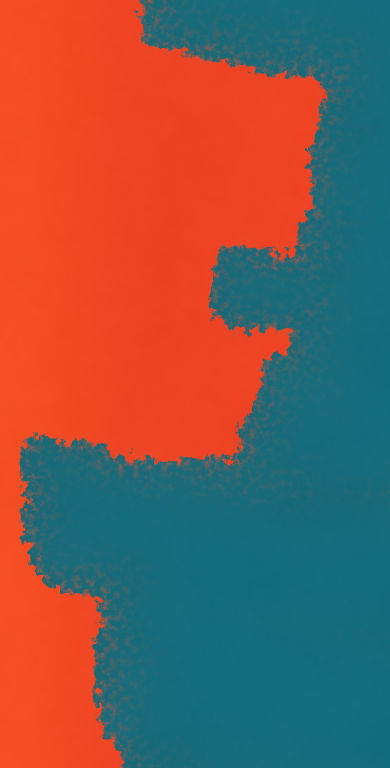
Give the GLSL for this background, as a WebGL 2 fragment shader.

```glsl
#version 300 es
precision highp float;

uniform vec2 u_resolution;
out vec4 outColor;

const vec3 ORANGE = vec3(0.935, 0.262, 0.138);
const vec3 WARM_ORANGE = vec3(0.965, 0.305, 0.135);
const vec3 TEAL = vec3(0.070, 0.430, 0.500);
const vec3 DUSK_TEAL = vec3(0.105, 0.410, 0.465);
const vec3 RUST = vec3(0.78, 0.36, 0.27);
const float ASPECT = 0.508;

vec2 gradientAt(vec2 cell) {
  vec3 h = fract(cell.xyx * vec3(0.1031, 0.1030, 0.0973));
  h += dot(h, h.yzx + 33.33);
  float angle = 6.2832 * fract((h.x + h.y) * h.z);
  return vec2(cos(angle), sin(angle));
}

float gradientNoise(vec2 p) {
  vec2 i = floor(p), f = fract(p);
  vec2 u = f * f * f * (f * (f * 6.0 - 15.0) + 10.0);
  vec2 e = vec2(0.0, 1.0);
  float low = mix(dot(gradientAt(i), f), dot(gradientAt(i + e.yx), f - e.yx), u.x);
  float high = mix(dot(gradientAt(i + e), f - e), dot(gradientAt(i + e.yy), f - e.yy), u.x);
  return mix(low, high, u.y);
}

float fbm(vec2 p, int octaves) {
  float sum = 0.0, amp = 1.0;
  for (int i = 0; i < octaves; i++) {
    sum += amp * gradientNoise(p);
    p = mat2(1.6, 1.2, -1.2, 1.6) * p + 7.3;
    amp *= 0.55;
  }
  return sum;
}

// Band open to the right; lean slants its left side, tilt its top and bottom.
float slab(vec2 p, float left, float low, float high, float lean, float tilt, float radius) {
  float y = p.y - 0.5 * (low + high);
  vec2 d = vec2(left + lean * y - p.x, abs(y - tilt * (p.x - left)) - 0.5 * (high - low));
  d += radius;
  return length(max(d, 0.0)) + min(max(d.x, d.y), 0.0) - radius;
}

float smoothUnion(float a, float b, float k) {
  float h = max(k - abs(a - b), 0.0) / k;
  return min(a, b) - 0.25 * h * h * k;
}

// Signed distance to the teal mass, negative inside.
float tealShape(vec2 p) {
  float k = 0.018;
  float d = slab(p, 0.190, 0.938, 1.500, 0.0, -0.19, 0.012);
  d = smoothUnion(d, slab(p, 0.396, 0.320, 1.120, 0.14, 0.0, 0.02), k);
  d = smoothUnion(d, slab(p, 0.279, 0.576, 0.680, 0.0, -0.08, 0.018), k);
  d = smoothUnion(d, slab(p, 0.319, 0.340, 0.545, 0.30, 0.0, 0.025), k);
  d = smoothUnion(d, slab(p, 0.132, 0.100, 0.398, 0.0, 0.0, 0.03), k);
  d = smoothUnion(d, slab(p, 0.034, 0.251, 0.445, 0.0, -0.28, 0.03), k);
  return smoothUnion(d, slab(p, 0.130, -0.005, 0.350, 0.0, -0.30, 0.08), k);
}

void main() {
  vec2 uv = gl_FragCoord.xy / u_resolution;
  vec2 p = uv * vec2(ASPECT, 1.0);
  float pixel = 1.0 / u_resolution.y;

  // Ragged coastline
  float grain = fbm(p * 85.0, 4);
  float dist = tealShape(p) + 0.018 * gradientNoise(p * 19.0) + 0.013 * grain;
  float soft = max(0.0022, pixel);
  float cover = 1.0 - smoothstep(-soft, soft, dist);
  float depth = max(-dist, 0.0);

  // Soft washes within each field
  float wash = fbm(p * 7.0, 3);
  vec3 warm = mix(WARM_ORANGE, ORANGE, smoothstep(0.0, 0.20, p.x + 0.05 * wash));
  warm += 0.012 * wash + 0.006 * fbm(p * 40.0, 2);
  vec3 cool = mix(TEAL, DUSK_TEAL, exp(-depth * 14.0));
  cool += 0.010 * wash + 0.005 * grain;

  // Sponged residue that thins out away from the edge
  float reach = 0.026 + 0.020 * gradientNoise(p * 6.0 + 3.7);
  float mottle = smoothstep(-0.25, 0.65, fbm(p * 105.0 + 21.0, 4));
  float residue = mottle * exp(-depth / reach);
  float flecks = smoothstep(0.30, 0.60, fbm(p * 130.0 + 51.0, 3)) * exp(-depth / 0.014);
  cool = mix(cool, RUST, 0.62 * residue);
  cool = mix(cool, warm, 0.55 * flecks);

  // Thin stain bleeding just outside the edge
  float stain = exp(-max(dist, 0.0) / 0.006) * mottle;
  warm = mix(warm, RUST, 0.45 * stain);

  outColor = vec4(mix(warm, cool, cover), 1.0);
}
```
